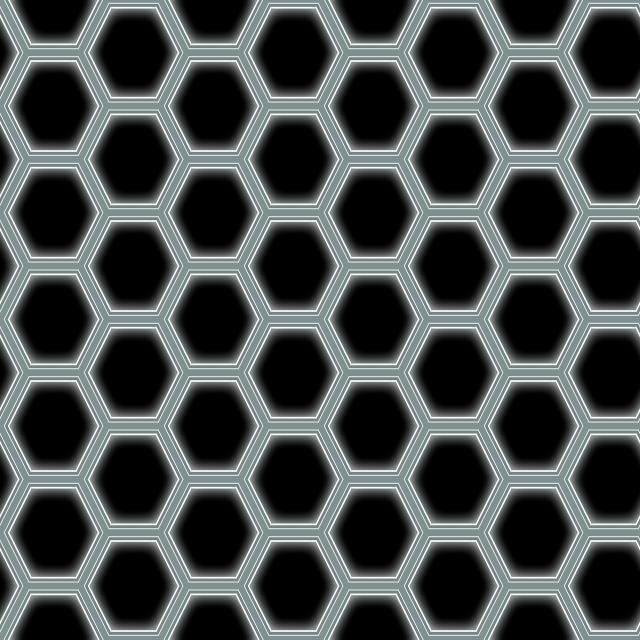
Reproduce this pattern procedurally as a WebGL 1 fragment shader.

```glsl
precision highp float;
uniform vec2 u_resolution;

// Offset from the nearest centre of one lattice; a hexagon spans x and y from -1 to 1
vec2 latticeOffset(vec2 grid, vec2 centre) {
  return (fract(grid - centre + 0.5) - 0.5) * vec2(3.0, 2.0);
}

// Distances along the three edge normals, each 1 on the cell border
vec3 edgeAxes(vec2 p) {
  return abs(vec3(p.y, p.x + 0.5 * p.y, p.x - 0.5 * p.y));
}

float hexNorm(vec2 p) {
  vec3 a = edgeAxes(p);
  return max(a.x, max(a.y, a.z));
}

// Same measure with softened corners
float roundHexNorm(vec2 p) {
  vec3 a = pow(edgeAxes(p), vec3(10.0));
  return pow(a.x + a.y + a.z, 0.1);
}

float stroke(float offset, float halfWidth, float pixel) {
  return clamp((halfWidth - abs(offset)) / pixel + 0.5, 0.0, 1.0);
}

void main() {
  // Two interleaved lattices, four repeats across and six down
  vec2 grid = gl_FragCoord.xy / u_resolution * vec2(4.0, 6.0);
  vec2 p = latticeOffset(grid, vec2(0.335, 0.006));
  vec2 other = latticeOffset(grid, vec2(0.835, 0.506));
  if (hexNorm(other) < hexNorm(p)) p = other;

  float h = hexNorm(p);
  float pixel = 12.0 / min(u_resolution.x, u_resolution.y);

  // Dark interior with a glow rising towards the rim
  float glow = clamp((roundHexNorm(p) - 0.58) / 0.265, 0.0, 1.0);
  vec3 color = vec3(0.52, 0.54, 0.54) * pow(glow, 1.6);

  // Grey frame: neutral channel, then a cooler core
  color = mix(color, vec3(0.47, 0.51, 0.52), clamp((h - 0.844) / pixel + 0.5, 0.0, 1.0));
  color = mix(color, vec3(0.50, 0.56, 0.56), clamp((h - 0.927) / pixel + 0.5, 0.0, 1.0));

  // Bright inner rim and finer outer line
  color = mix(color, vec3(0.96, 0.98, 0.98), stroke(h - 0.844, 0.016, pixel));
  color = mix(color, vec3(0.86, 0.93, 0.92), stroke(h - 0.925, 0.010, pixel));

  gl_FragColor = vec4(color, 1.0);
}
```
